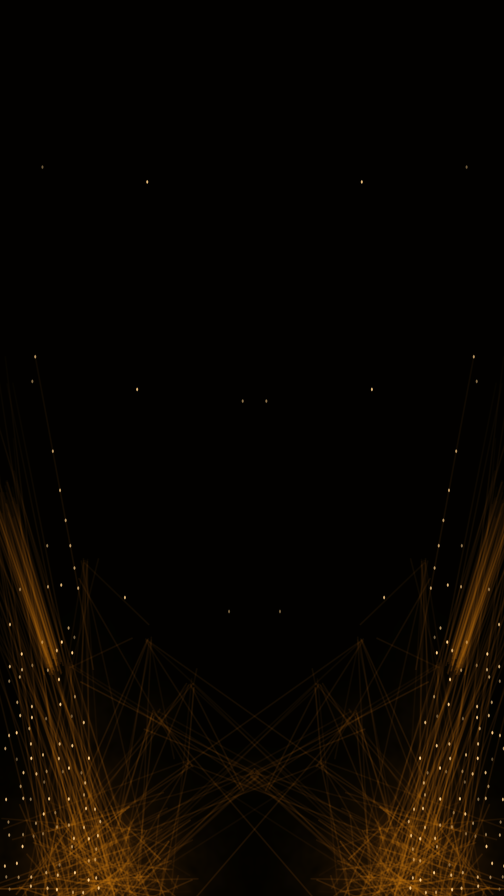
Reproduce this background procedurally as a Shadertoy shader.

```glsl
const vec3 BACKDROP = vec3(0.006, 0.005, 0.0);
const vec3 EMBER = vec3(0.50, 0.25, 0.05);
const vec3 GOLD = vec3(0.72, 0.43, 0.05);
const vec3 SPARK = vec3(1.0, 0.80, 0.52);

// Lengths are in canvas widths
const float AXIS = 0.505;
const vec2 NEST = vec2(0.20, 0.03);
const vec2 NEST_SPREAD = vec2(0.23, 0.22);
const vec2 LANE_TOP = vec2(0.0, 0.78);
const vec2 LANE_BEND = vec2(0.105, 0.46);
const vec2 THREAD_TOP = vec2(0.07, 1.07);
const vec2 THREAD_END = vec2(0.185, 0.45);
const float FIBRE_WIDTH = 0.0012;
const vec2 SPARK_SIZE = vec2(0.0022, 0.0042);
const float SPARK_CELL = 0.026;
const float SPARK_DENSITY = 0.62;

const int NEST_FIBRES = 150;
const int STREAKS = 44;
const int WEB_FIBRES = 63;
const int HUBS = 7;
const vec2 HUB[HUBS] = vec2[HUBS](
    vec2(0.505, 0.243), vec2(0.31, 0.36), vec2(0.296, 0.51), vec2(0.38, 0.42),
    vec2(0.37, 0.26), vec2(0.14, 0.46), vec2(0.17, 0.66));

vec2 hash2(float n) {
    return fract(sin(vec2(n * 127.1 + 1.7, n * 311.7 + 4.3)) * 43758.5);
}

// Random offset in -1..1, densest at zero
vec2 scatter(float n) {
    return hash2(n) + hash2(n + 0.37) - 1.0;
}

float gradientDot(vec2 cell, vec2 offset) {
    return dot(hash2(dot(cell, vec2(1.0, 57.0))) * 2.0 - 1.0, offset);
}

float gradientNoise(vec2 p) {
    vec2 i = floor(p), f = p - i;
    vec2 s = f * f * f * (f * (f * 6.0 - 15.0) + 10.0);
    vec2 e = vec2(1.0, 0.0);
    float low = mix(gradientDot(i, f), gradientDot(i + e.xy, f - e.xy), s.x);
    float high = mix(gradientDot(i + e.yx, f - e.yx), gradientDot(i + e.xx, f - e.xx), s.x);
    return mix(low, high, s.y);
}

// Thin line from a to b; fade is its strength at a
float fibre(vec2 p, vec2 a, vec2 b, float fade, float pixel) {
    vec2 ab = b - a;
    float t = clamp(dot(p - a, ab) / dot(ab, ab), 0.0, 1.0);
    float d = length(p - a - ab * t);
    return (1.0 - smoothstep(0.0, FIBRE_WIDTH + pixel, d)) * mix(fade, 1.0, t);
}

float softSpot(vec2 p, vec2 centre, vec2 size) {
    vec2 d = (p - centre) / size;
    return exp(-dot(d, d));
}

float spark(vec2 offset, float pixel) {
    return 1.0 - smoothstep(0.25, 1.0, length(offset / (SPARK_SIZE + 0.5 * pixel)));
}

float nest(vec2 p, float pixel) {
    float sum = 0.0;
    for (int i = 0; i < NEST_FIBRES; i++) {
        float n = float(i) + 11.0;
        vec2 a = NEST + NEST_SPREAD * scatter(n);
        vec2 b = NEST + NEST_SPREAD * scatter(n + 0.61);
        sum += 0.42 * hash2(n + 0.83).x * fibre(p, a, b, 0.6, pixel);
    }
    return sum;
}

// Long streaks falling from the side, and a brighter sheaf beside them
float streaks(vec2 p, float pixel) {
    float sum = 0.15 * fibre(p, THREAD_TOP, THREAD_END, 0.5, pixel);
    for (int i = 0; i < STREAKS; i++) {
        float n = float(i) + 307.0;
        vec2 h = hash2(n);
        vec2 high = vec2(mix(-0.07, 0.03, h.x), mix(0.55, 1.08, h.y));
        vec2 low = NEST + vec2(0.12, 0.14) * scatter(n + 0.5);
        sum += 0.24 * fibre(p, high, low, 0.12, pixel);
        vec2 shift = vec2(0.04, 0.07) * scatter(n + 0.7);
        sum += 0.17 * fibre(p, LANE_TOP + shift, LANE_BEND + shift * 0.6, 0.3, pixel);
    }
    return sum;
}

// Rays from each hub to the nest, to its reflection or to another hub
float web(vec2 p, float pixel) {
    float sum = 0.0;
    for (int i = 0; i < WEB_FIBRES; i++) {
        float n = float(i) + 601.0;
        int ray = i / HUBS;
        vec2 a = HUB[i % HUBS] + 0.012 * scatter(n);
        vec2 b = NEST + vec2(0.24, 0.2) * scatter(n + 0.5);
        if (ray % 4 == 1) b = HUB[(i * 3 + ray) % HUBS] + 0.05 * scatter(n + 0.2);
        if (ray % 4 > 1 && i % HUBS < 6 && ray > 4) b.x = 2.0 * AXIS - b.x;
        sum += mix(0.07, 0.2, hash2(n + 0.9).x) * fibre(p, a, b, 0.7, pixel);
    }
    return sum;
}

float sparks(vec2 p, float pixel) {
    vec2 cell = floor(p / SPARK_CELL), centre = (cell + 0.5) * SPARK_CELL;
    float n = dot(cell, vec2(1.0, 43.0)) + 0.13;
    vec2 place = (cell + mix(vec2(0.2), vec2(0.8), hash2(n))) * SPARK_CELL;
    vec2 pick = hash2(n + 0.41);
    float inside = step(centre.x, mix(0.22, 0.07, centre.y / THREAD_TOP.y));
    float density = SPARK_DENSITY * inside * (1.0 - smoothstep(0.3, 0.85, centre.y));
    float sum = step(pick.x, density) * mix(0.35, 1.0, pick.y) * spark(p - place, pixel);
    for (int i = 0; i < 7; i++) {
        float t = sqrt(float(i) / 7.0) * 0.8;
        sum += 0.7 * spark(p - mix(THREAD_TOP, THREAD_END, t), pixel);
    }
    return sum;
}

void mainImage(out vec4 fragColor, in vec2 fragCoord) {
    float pixel = 1.0 / iResolution.x;
    vec2 uv = fragCoord * pixel;
    vec2 p = vec2(AXIS - abs(uv.x - AXIS), uv.y);
    vec2 reflected = vec2(2.0 * AXIS - p.x, p.y);

    // Soft glow under the fibres
    float grain = 1.0 + 0.7 * gradientNoise(p * 22.0) + 0.5 * gradientNoise(p * 61.0);
    float glow = 0.26 * softSpot(p, NEST, vec2(0.17, 0.16));
    glow += 0.09 * softSpot(p, vec2(0.16, 0.26), vec2(0.07, 0.17));
    glow += 0.05 * softSpot(p, HUB[0], vec2(0.04, 0.03));
    glow += 0.04 * softSpot(p, HUB[1], vec2(0.04, 0.04));

    float light = glow * grain + nest(p, pixel) + streaks(p, pixel);
    light += web(p, pixel) + web(reflected, pixel);
    light = 1.0 - exp(-1.2 * light);

    vec3 colour = BACKDROP + mix(EMBER, GOLD, light) * light;
    colour = mix(colour, SPARK, clamp(sparks(p, pixel), 0.0, 1.0));
    fragColor = vec4(colour, 1.0);
}
```
